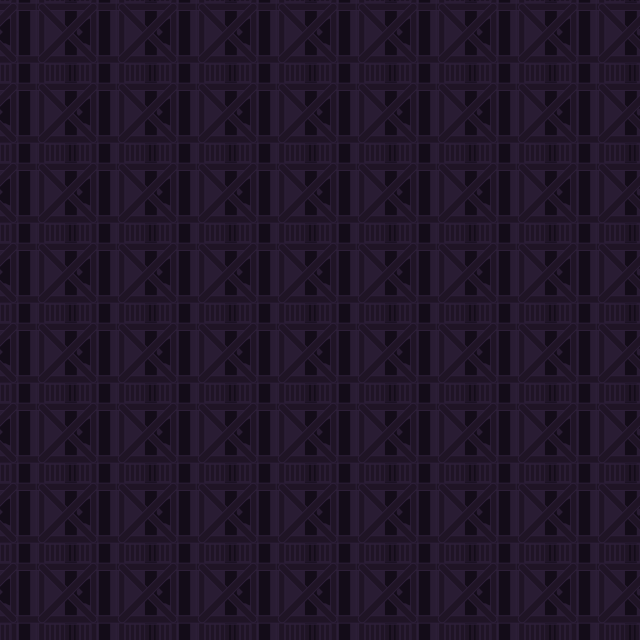
This pattern is drawn by a Shadertoy shader. Its source:

```glsl
// Dark violet lattice of cross-braced frames, eight repeats each way.
// Each cell layers panels, shadow gaps, slats and outlined beams,
// all built from signed distances in cell units.

const float REPEATS = 8.0;
const vec2 CELL_SHIFT = vec2(0.436, 0.025);
const vec3 BEAM = vec3(0.120, 0.078, 0.147);
const vec3 PANEL = vec3(0.160, 0.110, 0.200);
const vec3 SHADOW = vec3(0.074, 0.047, 0.094);
const vec3 EDGE = vec3(0.178, 0.122, 0.226);
const float EDGE_HALF = 0.0055;

float boxDistance(vec2 p, vec2 center, vec2 halfSize) {
    vec2 d = abs(p - center) - halfSize;
    return length(max(d, 0.0)) + min(max(d.x, d.y), 0.0);
}

float segmentDistance(vec2 p, vec2 a, vec2 b) {
    vec2 ab = b - a;
    float t = clamp(dot(p - a, ab) / dot(ab, ab), 0.0, 1.0);
    return length(p - a - ab * t);
}

float coverage(float d, float px) {
    return clamp(0.5 - d / px, 0.0, 1.0);
}

vec3 paint(vec3 base, vec3 color, float d, float px) {
    return mix(base, color, coverage(d, px));
}

// Filled shape with a thin lighter rim
vec3 paintBeam(vec3 base, float d, float px) {
    base = paint(base, BEAM, d, px);
    return paint(base, EDGE, abs(d) - EDGE_HALF, px);
}

// Notched dark opening with a diamond left standing at its side
float openingDistance(vec2 p) {
    vec2 q = p - vec2(0.625, 0.375);
    float angle = atan(q.y, q.x);
    float star = length(q * vec2(1.0, 0.8)) - 0.135 - 0.022 * cos(6.0 * angle);
    vec2 r = abs(p - vec2(0.550, 0.375));
    float diamond = (r.x + r.y - 0.05) * 0.707;
    return max(star, -diamond);
}

vec3 paintSlats(vec3 base, vec2 p, float px) {
    float area = boxDistance(p, vec2(0.415, 0.885), vec2(0.29, 0.105));
    float wave = 0.5 + 0.5 * cos(6.28318 * p.x / 0.0625);
    float shade = 1.0 - smoothstep(0.05, 0.08, abs(p.x - 0.45));
    vec3 slat = mix(BEAM, mix(PANEL, SHADOW, shade), smoothstep(0.45, 0.9, wave));
    base = paint(base, slat, area, px);
    return paint(base, EDGE, abs(area) - 0.5 * EDGE_HALF, px);
}

vec3 latticeCell(vec2 p, float px) {
    vec3 color = PANEL;

    // Recesses behind the frame and between columns
    color = paint(color, SHADOW, abs(p.x - 0.450) - 0.074, px);
    color = paint(color, SHADOW, openingDistance(p), px);
    color = paint(color, SHADOW, abs(p.x - 0.870) - 0.071, px);

    // Upright posts and the slatted vent
    for (int i = 0; i < 2; i++) {
        float postX = mix(0.086, 0.736, float(i));
        color = paintBeam(color, abs(p.x - postX) - 0.039, px);
    }
    color = paintSlats(color, p, px);

    // Horizontal rails, split by thin upright seams
    for (int i = 0; i < 2; i++) {
        float railY = mix(0.060, 0.718, float(i));
        color = paintBeam(color, abs(p.y - railY) - 0.046, px);
        float seamX = mix(0.016, 0.787, float(i));
        color = paint(color, EDGE, abs(p.x - seamX) - EDGE_HALF, px);
    }

    // Crossed braces, the rising one in front
    float falling = segmentDistance(p, vec2(0.09, 0.065), vec2(0.73, 0.711));
    float rising = segmentDistance(p, vec2(0.09, 0.711), vec2(0.73, 0.065));
    color = paintBeam(color, falling - 0.044, px);
    return paintBeam(color, rising - 0.048, px);
}

void mainImage(out vec4 fragColor, in vec2 fragCoord) {
    vec2 uv = fragCoord / iResolution.xy;
    vec2 grid = REPEATS * vec2(uv.x, 1.0 - uv.y) - CELL_SHIFT;
    float px = REPEATS / min(iResolution.x, iResolution.y);
    fragColor = vec4(latticeCell(fract(grid), px), 1.0);
}
```
